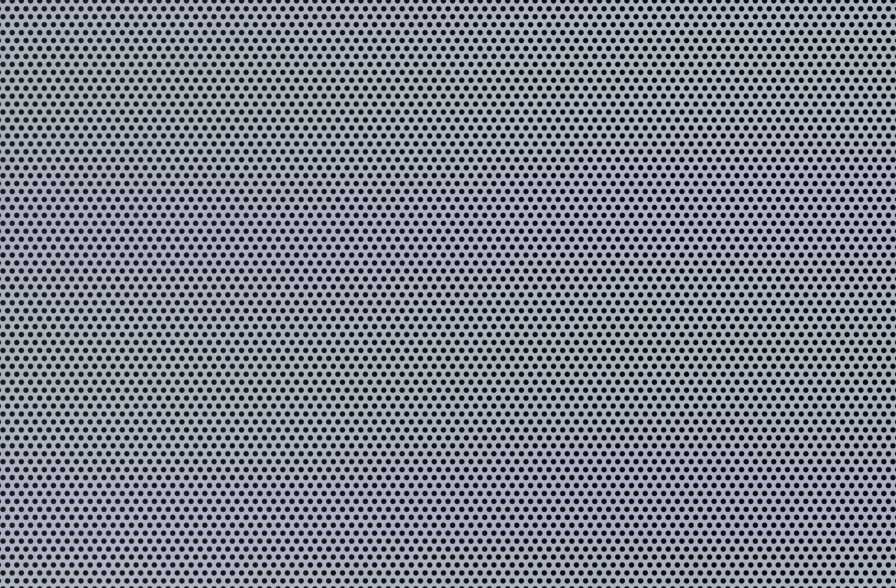
Reproduce this texture procedurally as a WebGL 1 fragment shader.

```glsl
precision highp float;
// Perforated metal sheet: staggered round holes under faint green and violet sheen.

uniform vec2 u_resolution;

const float ROWS = 74.0;           // hole rows over the canvas height
const float ROW_STEP = 0.8660254;  // row distance in units of hole pitch
const float HOLE_RADIUS = 0.292;   // in units of hole pitch
const float ROW_PHASE = 0.09;      // downward offset of the grid, in pitches

const vec3 GREEN_STEEL = vec3(0.668, 0.706, 0.744);
const vec3 VIOLET_STEEL = vec3(0.680, 0.690, 0.770);
const vec3 HOLE_LEFT = vec3(0.096, 0.104, 0.114);
const vec3 HOLE_RIGHT = vec3(0.036, 0.042, 0.055);

float hash(vec2 cell) {
  return fract(sin(dot(cell, vec2(12.99, 78.23))) * 4375.85);
}

// Index of the nearest hole in a staggered grid: column, row.
vec2 holeCell(vec2 p) {
  float row = floor(p.y / ROW_STEP + 0.5);
  float shift = 0.5 * mod(row, 2.0);
  return vec2(floor(p.x - shift + 0.5), row);
}

vec2 holeCentre(vec2 cell) {
  return vec2(cell.x + 0.5 * mod(cell.y, 2.0), cell.y * ROW_STEP);
}

// Broad horizontal bands of tint, gently bent by layered sines.
vec3 steelColor(vec2 uv) {
  float bend = 0.35 * sin(uv.x * 4.2 + 0.6) + 0.2 * sin(uv.x * 9.0 - uv.y * 3.0);
  float band = 0.5 + 0.5 * cos((uv.y - 0.86) * 13.1 + bend);
  vec3 steel = mix(VIOLET_STEEL, GREEN_STEEL, band);
  float shade = 1.0 + 0.012 * sin(uv.x * 5.0 + 1.0) * cos(uv.y * 4.0);
  return steel * shade;
}

vec3 holeColor(float across, vec2 cell) {
  vec3 dark = mix(HOLE_LEFT, HOLE_RIGHT, smoothstep(0.0, 0.85, across));
  return dark * (0.85 + 0.3 * hash(cell));
}

// Soft step across the rim: 0 inside the hole, 1 on the plate.
float plateCoverage(float rim, float pixel) {
  float softness = max(0.84 * pixel, 0.05);
  return smoothstep(-softness, softness, rim);
}

void main() {
  vec2 uv = gl_FragCoord.xy / u_resolution;
  float pixel = ROWS * ROW_STEP / u_resolution.y;
  vec2 p = (gl_FragCoord.xy - 0.5 * u_resolution) * pixel;
  p.y += ROW_PHASE;

  // Nearest hole and distance to its rim
  vec2 cell = holeCell(p);
  float rim = length(p - holeCentre(cell)) - HOLE_RADIUS;

  // Plate with a fine tone change from hole to hole
  vec3 plate = steelColor(uv) * (0.99 + 0.02 * hash(cell + 17.0));

  // Punched holes blend softly into the plate
  vec3 hole = holeColor(uv.x, cell);
  gl_FragColor = vec4(mix(hole, plate, plateCoverage(rim, pixel)), 1.0);
}
```
